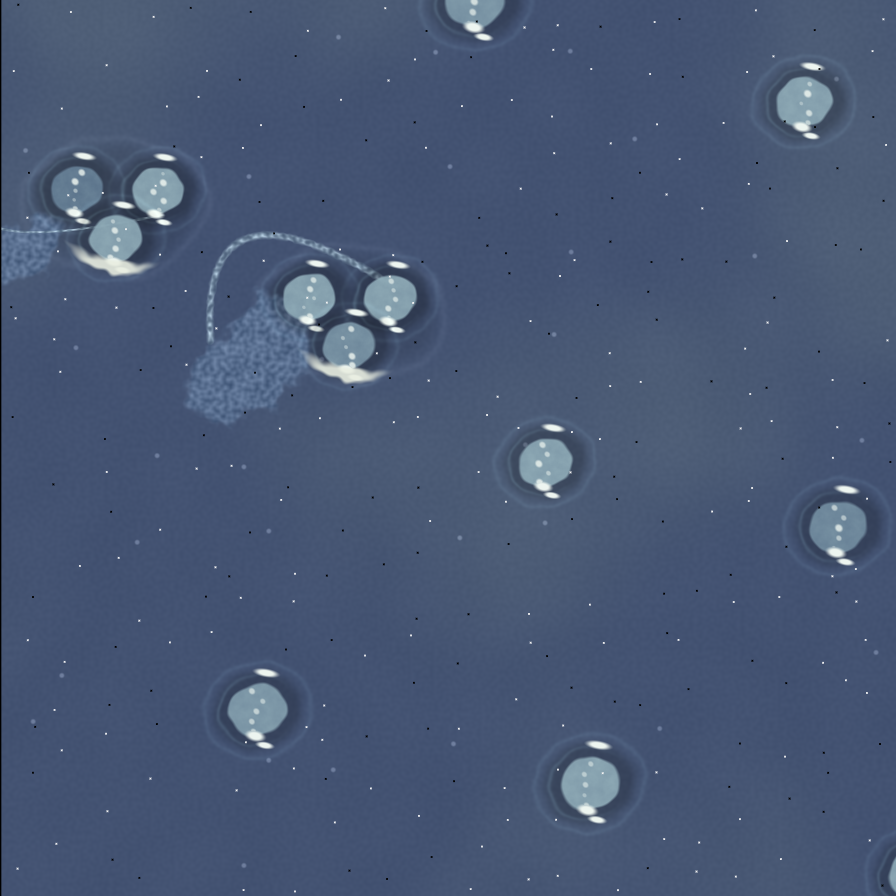
Give the GLSL for this texture, as a WebGL 2 fragment shader.

```glsl
#version 300 es
precision highp float;
// Translucent eggs with bright glints, grainy debris and specks in murky blue liquid.

uniform vec2 u_resolution;
out vec4 fragColor;

vec2 hash2(vec2 p) {
  vec3 q = fract(p.xyx * vec3(0.1031, 0.1030, 0.0973));
  q += dot(q, q.yzx + 33.33);
  return fract((q.xx + q.yz) * q.zy);
}

vec2 gradient(vec2 cell) {
  float angle = 6.2832 * hash2(cell).x;
  return vec2(cos(angle), sin(angle));
}

float gradientNoise(vec2 p) {
  vec2 i = floor(p), f = fract(p);
  vec2 u = f * f * f * (f * (f * 6.0 - 15.0) + 10.0);
  vec2 e = vec2(0.0, 1.0);
  float low = mix(dot(gradient(i), f), dot(gradient(i + e.yx), f - e.yx), u.x);
  float high = mix(dot(gradient(i + e), f - e), dot(gradient(i + 1.0), f - 1.0), u.x);
  return mix(low, high, u.y);
}

float fbm(vec2 p) {
  float sum = 0.0, amp = 0.6;
  for (int i = 0; i < 4; i++) {
    sum += amp * gradientNoise(p);
    p = p * 2.03 + 7.1;
    amp *= 0.55;
  }
  return sum;
}

// Soft elliptical highlight, slightly tilted
float glint(vec2 p, vec2 size) {
  p.y += 0.15 * p.x;
  return 1.0 - smoothstep(0.45, 1.15, length(p / size));
}

// One egg; p is measured in egg radii
vec3 drawEgg(vec3 color, vec2 p, float seed) {
  if (dot(p, p) > 6.0) return color;
  const vec3 white = vec3(0.93, 0.96, 0.94);
  float d = length(p * vec2(1.0, 1.12) - vec2(0.0, 0.06 * p.x));
  float wobble = 0.12 * gradientNoise(p * 1.5 + seed * 40.0);

  // Dark capsule with faint light rims
  color *= 1.0 - 0.2 * smoothstep(1.75, 1.25, d + wobble);
  float outerRim = exp(-pow((d + wobble - 1.85) / 0.09, 2.0));
  float innerRim = exp(-pow((d + wobble - 1.35) / 0.07, 2.0));
  color += vec3(0.06, 0.08, 0.08) * (0.5 * outerRim + innerRim * (0.5 - 0.4 * p.x));

  // Pale yolk
  float texture1 = fbm(p * 2.0 + seed * 17.0);
  vec3 yolk = mix(vec3(0.39, 0.49, 0.58), vec3(0.55, 0.66, 0.71),
                  smoothstep(0.1, 0.55, seed) + 0.35 * texture1);
  color = mix(color, yolk, 0.93 * smoothstep(1.06, 0.93, d + wobble));

  // Reflections above, below and inside
  float shine = glint(p - vec2(0.3, 1.28), vec2(0.45, 0.15));
  shine = max(shine, glint(p - vec2(-0.08, -0.9), vec2(0.36, 0.2)));
  shine = max(shine, glint(p - vec2(0.25, -1.22), vec2(0.32, 0.13)));
  for (int k = 0; k < 5; k++) {
    vec2 h = hash2(vec2(float(k) + 3.0, seed * 91.0));
    vec2 spot = vec2(0.5 * (h.x - 0.5), 0.35 * float(k) - 0.75);
    shine = max(shine, (0.35 + 0.5 * h.y) * glint(p - spot, vec2(0.08 + 0.08 * h.y)));
  }
  return mix(color, white, shine);
}

// Several eggs in one capsule, with a patch of debris and a trailing filament
vec3 drawCluster(vec3 color, vec2 p, float id) {
  if (dot(p, p) > 0.08) return color;
  float shell = length(p * vec2(0.8, 1.1)) + 0.012 * gradientNoise(p * 18.0 + id);
  color *= 1.0 - 0.1 * smoothstep(0.085, 0.06, shell);
  color += 0.025 * exp(-pow((shell - 0.083) / 0.004, 2.0));

  // Grainy debris
  vec2 q = p - vec2(-0.105, -0.05);
  float grain = gradientNoise(p * 170.0 + id);
  float patchSize = mix(0.062, 0.035, id);
  float edge = length(vec2(q.x - 0.45 * q.y, q.y)) + 0.055 * fbm(p * 17.0 + id * 9.0);
  vec3 debris = vec3(0.36, 0.45, 0.58) + 0.17 * grain + 0.08 * fbm(p * 40.0);
  color = mix(color, debris, 0.85 * smoothstep(patchSize + 0.008, patchSize - 0.008, edge));

  // Curved filament, bent the other way in the second cluster
  vec2 s = p * vec2(1.0, mix(1.0, -3.0, id));
  float thread = 1.0;
  vec2 last = vec2(-0.155, -0.03);
  for (int k = 1; k <= 16; k++) {
    float t = float(k) / 16.0;
    vec2 next = mix(mix(vec2(-0.155, -0.03), vec2(-0.17, 0.17), t),
                    mix(vec2(-0.17, 0.17), vec2(0.05, 0.03), t), t);
    vec2 span = next - last, rel = s - last;
    thread = min(thread, length(rel - span * clamp(dot(rel, span) / dot(span, span), 0.0, 1.0)));
    last = next;
  }
  float strand = smoothstep(0.0055, 0.0015, thread + 0.002 * grain);
  color = mix(color, vec3(0.58, 0.68, 0.75) + 0.4 * grain, strand * (0.65 + 0.5 * grain));

  for (int k = 0; k < 3; k++) {
    float angle = 0.5 + 2.1 * float(k);
    vec2 center = vec2(0.052 * cos(angle), 0.036 * sin(angle));
    color = drawEgg(color, (p - center) / 0.029, fract(0.6 + 0.37 * float(k) + 0.2 * id));
  }

  // Broken bright crescent along the lower side
  vec2 c = p - vec2(-0.005, -0.068 + 6.0 * p.x * p.x);
  float crescent = glint(c + 0.006 * gradientNoise(p * 60.0), vec2(0.05, 0.009));
  return mix(color, vec3(0.91, 0.93, 0.88), 0.9 * crescent);
}

void main() {
  vec2 uv = gl_FragCoord.xy / u_resolution.y;
  float pixel = 1.0 / u_resolution.y;

  // Murky liquid
  float haze = gradientNoise(uv * 2.1 + vec2(3.3, 8.2)) + 0.25 * gradientNoise(uv * 5.0);
  vec3 color = mix(vec3(0.262, 0.322, 0.445), vec3(0.312, 0.375, 0.468), smoothstep(-0.1, 0.55, haze));
  color += 0.012 * gradientNoise(uv * 13.0) + 0.016 * gradientNoise(uv * 190.0);

  // Faint drifting dust
  vec2 dustCell = floor(uv * 9.0), dustHash = hash2(dustCell + 50.0);
  float dust = length(fract(uv * 9.0) - 0.2 - 0.6 * dustHash);
  color += 0.17 * step(0.72, hash2(dustCell + 9.0).x) * smoothstep(0.035, 0.01, dust);

  // Clusters on the left, single eggs on a loose slanted lattice
  for (int k = 0; k < 2; k++)
    color = drawCluster(color, uv - mix(vec2(0.39, 0.65), vec2(0.13, 0.77), float(k)), float(k));
  for (int n = 0; n < 9; n++) {
    vec2 g = vec2(n % 3 - 1, n / 3 - 1);
    if (g.x < 0.0 && g.y >= 0.0) continue;
    vec2 h = hash2(g + 21.0);
    vec2 center = vec2(0.6, 0.5) + g.x * vec2(0.355, -0.09) + g.y * vec2(-0.055, 0.435);
    center += vec2(0.0, 0.05 * g.y * g.y) + 0.05 * (h - 0.5);
    color = drawEgg(color, (uv - center) / (0.029 + 0.006 * h.y), 0.2 + 0.8 * h.x);
  }

  // Crisp black and white specks
  vec2 cell = floor(uv * 20.0), h = hash2(cell + 130.0), kind = hash2(cell + 70.0);
  vec2 offset = abs(fract(uv * 20.0) - 0.1 - 0.8 * h) / 20.0;
  float speck = clamp((0.001 - max(offset.x, offset.y)) / pixel + 0.5, 0.0, 1.0);
  color = mix(color, vec3(step(0.45, kind.x)) * 0.95, speck * step(kind.y, 0.8));

  // Thin dark border on the left
  color *= clamp((uv.x - 0.0015) / pixel + 0.5, 0.0, 1.0);
  fragColor = vec4(clamp(color, 0.0, 1.0), 1.0);
}
```
